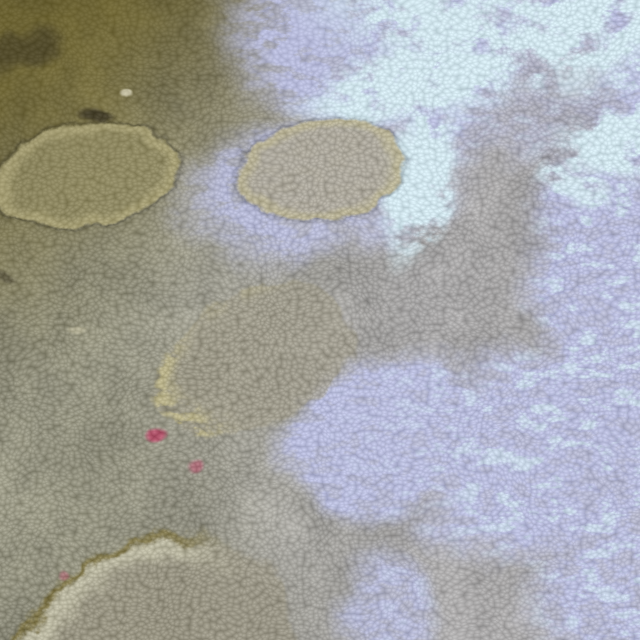
This texture is drawn by a WebGL 2 fragment shader. Its source:

```glsl
#version 300 es
precision highp float;
// Worn concrete floor with pale round stains and a ragged wet sheen on the right.
#define GRAIN_SCALE 145.0
#define GRAIN_GAIN 0.17
#define WARP_GAIN 0.075
#define RIM_ROUGHNESS 0.30
#define OLIVE vec3(0.42, 0.385, 0.20)
#define STONE vec3(0.565, 0.56, 0.49)
#define ASH vec3(0.65, 0.645, 0.645)
#define LAVENDER vec3(0.715, 0.73, 0.855)
#define ICE vec3(0.81, 0.89, 0.92)
#define CREAM vec3(0.73, 0.70, 0.53)

uniform vec2 u_resolution;
out vec4 fragColor;

vec2 hash2(vec2 p) {
  vec3 q = fract(p.xyx * vec3(0.1031, 0.1030, 0.0973));
  q += dot(q, q.yzx + 33.33);
  return fract((q.xx + q.yz) * q.zy);
}

float valueNoise(vec2 p) {
  vec2 i = floor(p), f = fract(p);
  f = f * f * (3.0 - 2.0 * f);
  float low = mix(hash2(i).x, hash2(i + vec2(1, 0)).x, f.x);
  float high = mix(hash2(i + vec2(0, 1)).x, hash2(i + vec2(1, 1)).x, f.x);
  return mix(low, high, f.y);
}

float fbm(vec2 p) {
  float sum = 0.0, gain = 0.5;
  for (int i = 0; i < 5; i++) {
    sum += gain * valueNoise(p);
    p = mat2(1.6, 1.2, -1.2, 1.6) * p + 7.3;
    gain *= 0.5;
  }
  return sum;
}

// Distance to the nearest scattered cell point
float cellular(vec2 p) {
  vec2 i = floor(p), f = fract(p);
  float nearest = 2.0;
  for (int y = -1; y <= 1; y++)
    for (int x = -1; x <= 1; x++) {
      vec2 cell = vec2(x, y);
      nearest = min(nearest, length(cell + hash2(i + cell) - f));
    }
  return nearest;
}

// Position in a tilted ellipse, where length 1 is its outline
vec2 ellipse(vec2 p, vec2 centre, vec2 radius, float tilt) {
  float c = cos(tilt), s = sin(tilt);
  return mat2(c, -s, s, c) * (p - centre) / radius;
}

float blob(vec2 p, vec2 centre, vec2 radius, float tilt, float soft) {
  return 1.0 - smoothstep(1.0 - soft, 1.0 + soft, length(ellipse(p, centre, radius, tilt)));
}

// Stain: x is its interior, y its crusty rim, z a thin dark outline
vec3 stain(vec2 e, float width, float rough) {
  float d = length(e) + (rough - 0.5) * RIM_ROUGHNESS;
  float inside = 1.0 - smoothstep(0.95, 1.03, d);
  float rim = inside * smoothstep(1.0 - 2.0 * width, 1.0 - 0.5 * width, d);
  return vec3(inside, rim, exp(-pow((d - 1.02) / 0.035, 2.0)));
}

void main() {
  vec2 p = gl_FragCoord.xy / u_resolution;
  float cloud = fbm(p * 7.0), rough = fbm(p * 28.0 + 11.0);
  float streak = fbm(p * vec2(38.0, 75.0) + 5.0);
  vec2 warp = vec2(fbm(p * 13.0 + 3.0), fbm(p * 13.0 + 31.0)) - 0.48;
  vec2 q = p + WARP_GAIN * warp;

  // Dry floor: olive upper left, ash towards the right
  vec3 col = mix(STONE, ASH, smoothstep(0.12, 0.68, p.x + 0.10 * (cloud - 0.5)));
  float shade = smoothstep(0.30, 0.95, p.y - 0.75 * p.x + 0.12 * (cloud - 0.5));
  col = mix(col, OLIVE, shade);
  col *= 1.0 + 0.22 * (cloud - 0.48) + 0.18 * (rough - 0.48);

  // Lavender sheen
  float sheen = blob(q, vec2(0.80, 0.95), vec2(0.42, 0.20), 0.0, 0.20);
  sheen = max(sheen, 0.75 * blob(q, vec2(0.50, 0.71), vec2(0.22, 0.10), 0.15, 0.35));
  sheen = max(sheen, blob(q, vec2(1.01, 0.55), vec2(0.17, 0.38), 0.0, 0.25));
  sheen = max(sheen, blob(q, vec2(0.60, 0.32), vec2(0.16, 0.125), 0.35, 0.22));
  sheen = max(sheen, blob(q, vec2(0.87, 0.30), vec2(0.24, 0.16), 0.15, 0.25));
  sheen = max(sheen, 0.85 * blob(q, vec2(0.98, 0.07), vec2(0.14, 0.18), 0.0, 0.40));
  sheen = max(sheen, 0.75 * blob(q, vec2(0.61, 0.04), vec2(0.08, 0.09), 0.0, 0.40));
  sheen *= 1.0 - 0.55 * blob(q, vec2(0.83, 0.79), vec2(0.16, 0.09), 0.9, 0.45);
  sheen *= 0.78 + 0.45 * smoothstep(0.30, 0.58, streak);
  col = mix(col, LAVENDER, clamp(sheen, 0.0, 1.0));

  // Icy reflections with ragged edges
  float ice = blob(q, vec2(0.85, 0.98), vec2(0.32, 0.10), 0.0, 0.30);
  ice = max(ice, blob(q, vec2(0.64, 0.86), vec2(0.15, 0.06), 0.15, 0.35));
  ice = max(ice, blob(q, vec2(0.66, 0.72), vec2(0.045, 0.12), -0.25, 0.35));
  ice = max(ice, blob(q, vec2(0.97, 0.78), vec2(0.09, 0.05), -0.10, 0.35));
  ice = max(ice, 0.9 * blob(q, vec2(0.90, 0.71), vec2(0.05, 0.025), -0.30, 0.40));
  ice *= smoothstep(0.28, 0.50, 0.6 * rough + 0.4 * streak);
  float glints = sheen * smoothstep(0.52, 0.70, streak) * smoothstep(0.45, 0.85, p.x);
  col = mix(col, ICE, clamp(ice + 0.55 * glints, 0.0, 1.0));

  // Round stains: left, centre, faint middle, and cropped bottom
  vec2 eLeft = ellipse(p, vec2(0.135, 0.728), vec2(0.148, 0.078), 0.17);
  vec2 eCentre = ellipse(p, vec2(0.505, 0.735), vec2(0.130, 0.080), 0.13);
  vec2 eFaint = ellipse(p, vec2(0.400, 0.440), vec2(0.165, 0.105), 0.45);
  vec2 eLow = ellipse(p, vec2(0.250, -0.010), vec2(0.215, 0.160), 0.30);
  vec3 s = stain(eLeft, 0.13, rough);
  col = mix(col, vec3(0.57, 0.545, 0.39), 0.8 * s.x) * (1.0 - 0.18 * s.z);
  col = mix(col, CREAM - 0.04, 0.65 * s.y);
  s = stain(eCentre, 0.13, rough);
  col = mix(col, vec3(0.665, 0.645, 0.585), 0.9 * s.x) * (1.0 - 0.15 * s.z);
  col = mix(col, CREAM + 0.02, 0.5 * s.y);
  s = stain(eFaint, 0.16, rough);
  float crust = smoothstep(0.35, 0.85, -eFaint.x) + 0.35 * smoothstep(0.7, 1.0, eFaint.y);
  col = mix(col, vec3(0.625, 0.605, 0.53), 0.6 * s.x);
  col = mix(col, CREAM, 0.85 * s.y * min(crust, 1.0) * smoothstep(0.32, 0.55, streak));
  s = stain(eLow, 0.15, rough);
  float arc = 1.0 - smoothstep(0.25, 0.80, eLow.x);
  col = mix(col, vec3(0.60, 0.58, 0.51), 0.7 * s.x);
  col = mix(col, vec3(0.75, 0.74, 0.65), 0.85 * s.y * arc);
  col = mix(col, vec3(0.47, 0.42, 0.20), 0.65 * s.z * arc);

  // Dark scuffs, pale chips and pink flecks
  vec2 r = p + 0.025 * warp;
  float scuff = blob(r, vec2(0.155, 0.818), vec2(0.024, 0.009), -0.1, 0.5);
  scuff = max(scuff, 0.6 * blob(q, vec2(0.035, 0.915), vec2(0.055, 0.022), 0.3, 0.6));
  scuff = max(scuff, 0.6 * blob(r, vec2(0.012, 0.567), vec2(0.015, 0.006), -0.4, 0.5));
  col = mix(col, vec3(0.22, 0.20, 0.14), 0.8 * scuff);
  float chip = max(blob(r, vec2(0.20, 0.853), vec2(0.009, 0.005), 0.2, 0.4),
                   0.6 * blob(r, vec2(0.117, 0.484), vec2(0.013, 0.005), 0.1, 0.5));
  col = mix(col, vec3(0.76, 0.74, 0.63), chip);
  float fleck = max(blob(r, vec2(0.247, 0.322), vec2(0.013, 0.008), 0.2, 0.4),
                    0.65 * blob(r, vec2(0.303, 0.270), vec2(0.011, 0.009), 0.3, 0.5));
  fleck = max(fleck, 0.5 * blob(r, vec2(0.098, 0.101), vec2(0.007, 0.007), 0.0, 0.5));
  col = mix(col, vec3(0.70, 0.29, 0.40), 0.85 * fleck);

  // Fine mineral grain, softer in the shaded corner
  float grain = cellular(p * GRAIN_SCALE * vec2(0.85, 1.1) + 3.0 * warp) - 0.45;
  col -= GRAIN_GAIN * grain * (1.0 - 0.55 * shade);
  fragColor = vec4(clamp(col, 0.0, 1.0), 1.0);
}
```
